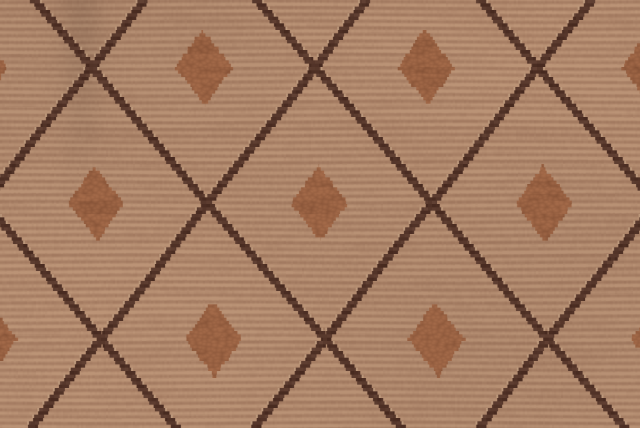
This pattern is drawn by a Shadertoy shader. Its source:

```glsl
// Woven upholstery: a dark stitched lattice on a ribbed tan ground, with a
// rust lozenge in every cell. Shapes are stepped per weft row, ribs come from
// layered sines, the lozenge pile from cellular noise; all is supersampled.

const vec2  PERIOD       = vec2(0.5225, 0.635); // lattice repeat, canvas heights
const vec2  CROSSING     = vec2(0.486, 0.525);  // one lattice crossing
const float SHEAR        = 0.036;               // sideways drift of the cloth
const float ROWS         = 128.0;               // weft rows per canvas height
const float RIBS         = 64.0;                // ground ribs per canvas height
const float LINE_HALF    = 0.0118;              // half line width, along a row
const float STITCH_SHIFT = 0.0018;              // row-to-row stagger of the line
const float PALE_WIDTH   = 0.0045;              // pale stitches beside the line
const vec2  LOZENGE      = vec2(0.067, 0.088);  // lozenge half size
const int   SAMPLES      = 3;                   // supersampling per axis

const vec3 TAN_LIGHT  = vec3(0.725, 0.572, 0.458);
const vec3 TAN_DARK   = vec3(0.630, 0.472, 0.372);
const vec3 RUST       = vec3(0.615, 0.395, 0.270);
const vec3 RUST_DARK  = vec3(0.500, 0.305, 0.200);
const vec3 BROWN      = vec3(0.275, 0.160, 0.120);
const vec3 BROWN_WORN = vec3(0.400, 0.270, 0.215);
const vec3 PALE       = vec3(0.780, 0.650, 0.530);

const float TAU = 6.2831853;

float hash(vec2 p) {
    p = fract(p * vec2(0.1031, 0.1137));
    p += dot(p, p.yx + 33.33);
    return fract((p.x + p.y) * p.x * 17.0);
}

// Distance to the nearest jittered cell point
float cellular(vec2 p) {
    vec2 cell = floor(p);
    float nearest = 2.0;
    for (int j = -1; j <= 1; j++)
    for (int i = -1; i <= 1; i++) {
        vec2 c = cell + vec2(i, j);
        vec2 point = c + vec2(hash(c), hash(c + 57.0));
        nearest = min(nearest, distance(p, point));
    }
    return nearest;
}

// Uneven thickness of one yarn along its length, about -1 to 1
float slub(float x, float row) {
    float phase = TAU * hash(vec2(row, 3.0));
    return 0.5 * sin(x * 7.0 + phase) + 0.3 * sin(x * 19.0 + 2.3 * phase)
         + 0.2 * sin(x * 61.0 + 4.1 * phase);
}

vec3 ground(vec2 p) {
    float y = p.y * RIBS + 0.12 * sin(p.x * 5.0 + p.y * 8.0);
    float rib = floor(y);
    float ridge = 0.5 + 0.5 * sin(TAU * y);
    float tone = ridge * (0.85 + 0.25 * slub(p.x, rib)) + 0.12
               + 0.22 * (hash(vec2(rib, 11.0)) - 0.5);
    float yarn = hash(floor(vec2(p.x * 190.0, p.y * ROWS)));
    vec3 col = mix(TAN_DARK, TAN_LIGHT, clamp(tone + 0.22 * (yarn - 0.5), 0.0, 1.0));
    // Broad fading, and a faint vertical crease at the upper left
    float fade = 0.015 * sin(p.x * 3.1 + 1.0) * sin(p.y * 4.3 + 0.6);
    float crease = exp(-pow((p.x - 0.19) / 0.05, 2.0)) * smoothstep(0.5, 0.9, p.y);
    return col * (1.0 + fade - 0.07 * crease);
}

vec3 lozengePile(vec2 p) {
    float tuft = cellular(p * vec2(85.0, 120.0));
    float streak = slub(p.x * 2.0, floor(p.y * RIBS));
    float shade = 0.75 * tuft - 0.12 + 0.25 * streak;
    return mix(RUST, RUST_DARK, clamp(shade, -0.2, 1.0));
}

vec3 cloth(vec2 p, float aa) {
    float row = floor(p.y * ROWS);
    float odd = mod(row, 2.0);

    // Shapes follow the middle of each weft row, so their edges step
    vec2 q = vec2(p.x, (row + 0.5) / ROWS) - CROSSING;
    q.x += SHEAR * q.y + 0.002 * sin(p.y * 11.0 + p.x * 4.0);
    vec2 g = q / PERIOD;
    vec2 diag = vec2(g.x + g.y, g.x - g.y);

    vec3 col = ground(p);

    // Lozenge at the centre of each lattice cell
    vec2 cell = floor(diag) + 0.5;
    vec2 centre = 0.5 * vec2(cell.x + cell.y, cell.x - cell.y) * PERIOD;
    vec2 local = abs(q - centre) / LOZENGE;
    float ragged = 0.10 * (hash(vec2(row, cell.x * 7.0 + cell.y + 40.0)) - 0.5);
    float edge = (local.x + local.y - 1.0 + ragged) * LOZENGE.x;
    if (edge < aa) col = mix(lozengePile(p), col, smoothstep(-aa, aa, edge));

    // Offsets along the row from both lattice directions
    vec2 off = (fract(diag + 0.5) - 0.5) * PERIOD.x + (odd - 0.5) * 2.0 * STITCH_SHIFT;
    vec2 outer = vec2(off.x, -off.y) - LINE_HALF;
    vec2 pale = smoothstep(-aa, aa, outer) * (1.0 - smoothstep(-aa, aa, outer - PALE_WIDTH));
    col = mix(col, PALE, 0.65 * odd * max(pale.x, pale.y));

    float d = min(abs(off.x), abs(off.y)) - LINE_HALF;
    float wear = 0.45 * odd + 0.4 * hash(floor(vec2(p.x * 110.0, row)));
    col = mix(mix(BROWN, BROWN_WORN, wear), col, smoothstep(-aa, aa, d));
    return col;
}

void mainImage(out vec4 fragColor, in vec2 fragCoord) {
    float aa = 0.5 / iResolution.y;
    vec3 sum = vec3(0.0);
    for (int j = 0; j < SAMPLES; j++)
    for (int i = 0; i < SAMPLES; i++) {
        vec2 jitter = (vec2(i, j) + 0.5) / float(SAMPLES) - 0.5;
        sum += cloth((fragCoord + jitter) / iResolution.y, aa);
    }
    fragColor = vec4(sum / float(SAMPLES * SAMPLES), 1.0);
}
```
